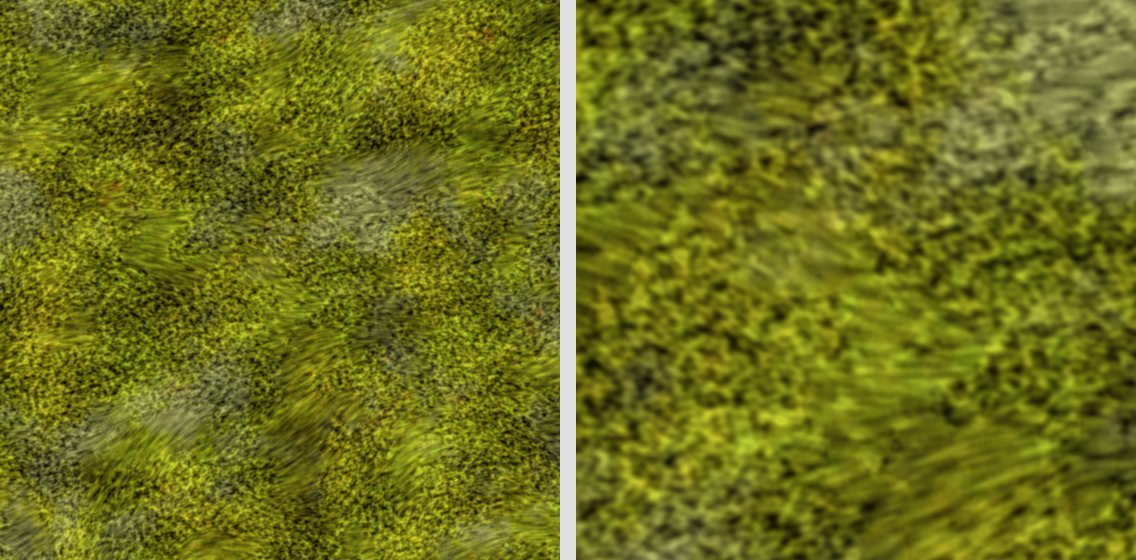
Left, the full canvas; right, a detail of the centre.
Reproduce this texture procedurally as a three.js fragment shader.

```glsl
varying vec2 vUv;

// Tone ramps: shadow, body and tip of each growth
const vec3 MOSS_DARK = vec3(0.08, 0.07, 0.00);
const vec3 MOSS_BODY = vec3(0.42, 0.43, 0.05);
const vec3 MOSS_TIP = vec3(0.77, 0.81, 0.17);
const vec3 LICHEN_DARK = vec3(0.09, 0.09, 0.03);
const vec3 LICHEN_BODY = vec3(0.42, 0.43, 0.22);
const vec3 LICHEN_TIP = vec3(0.71, 0.73, 0.42);
const vec3 RUST_TINT = vec3(1.05, 0.76, 0.70);

// Feature sizes, in cells across the canvas
const float GRAIN_SCALE = 98.0;
const float TUFT_SCALE = 6.0;
const float PATCH_SCALE = 4.0;
const float RUST_SCALE = 8.0;
const float SMEAR_SCALE = 6.5;
const float FLOW_SCALE = 3.0;

// Strengths
const float GRAIN_CONTRAST = 0.58;
const float TUFT_CONTRAST = 0.36;
const float HUE_JITTER = 0.13;
const float SMEAR_MIN = 0.0018;
const float SMEAR_MAX = 0.0105;
const float FLOW_ANGLE = 0.3;
const float FLOW_SWING = 1.4;
const vec2 TUFT_STRETCH = vec2(0.75, 1.15);

const float TAU = 6.2831853;
const int SMEAR_TAPS = 3;
const int OCTAVES = 5;
const float OCTAVE_GAIN = 0.67;
const mat2 OCTAVE_TURN = mat2(0.8, 0.6, -0.6, 0.8);

float hash(vec2 p) {
  vec3 q = fract(vec3(p.xyx) * 0.1031);
  q += dot(q, q.yzx + 33.33);
  return fract((q.x + q.y) * q.z);
}

// Dot product of a cell corner's random gradient with the offset to it
float corner(vec2 cell, vec2 offset) {
  float angle = TAU * hash(cell);
  return dot(vec2(cos(angle), sin(angle)), offset);
}

float gradientNoise(vec2 p) {
  vec2 i = floor(p);
  vec2 f = p - i;
  vec2 u = f * f * f * (f * (f * 6.0 - 15.0) + 10.0);
  vec2 e = vec2(1.0, 0.0);
  float low = mix(corner(i, f), corner(i + e.xy, f - e.xy), u.x);
  float high = mix(corner(i + e.yx, f - e.yx), corner(i + e.xx, f - e.xx), u.x);
  return mix(low, high, u.y);
}

float fbm(vec2 p) {
  float sum = 0.0;
  float gain = 1.0;
  for (int i = 0; i < OCTAVES; i++) {
    sum += gain * gradientNoise(p);
    p = OCTAVE_TURN * p * 2.03 + 17.3;
    gain *= OCTAVE_GAIN;
  }
  return sum;
}

float grain(vec2 uv) {
  vec2 p = OCTAVE_TURN * uv * GRAIN_SCALE + 211.0;
  return gradientNoise(p) + 0.8 * gradientNoise(OCTAVE_TURN * p * 1.9 + 53.0);
}

// Grain averaged along the lie of the fibres, in ragged soft areas
float smearedGrain(vec2 uv) {
  float angle = FLOW_ANGLE + FLOW_SWING * gradientNoise(uv * FLOW_SCALE + 71.0);
  float softness = smoothstep(0.0, 0.65, fbm(uv * SMEAR_SCALE + 37.0));
  float reach = mix(SMEAR_MIN, SMEAR_MAX, softness);
  vec2 stride = vec2(cos(angle), sin(angle)) * reach / float(SMEAR_TAPS);
  float sum = 0.0;
  for (int i = -SMEAR_TAPS; i <= SMEAR_TAPS; i++) {
    sum += grain(uv + stride * float(i));
  }
  return sum / float(2 * SMEAR_TAPS + 1);
}

vec3 ramp(vec3 dark, vec3 body, vec3 tip, float tone) {
  vec3 lower = mix(dark, body, clamp(tone * 2.0, 0.0, 1.0));
  return mix(lower, tip, clamp(tone * 2.0 - 1.0, 0.0, 1.0));
}

void main() {
  // Light and shade of grains over broader, slightly tilted tufts
  vec2 lie = vec2(cos(FLOW_ANGLE), sin(FLOW_ANGLE));
  vec2 along = vec2(dot(vUv, lie), dot(vUv, vec2(-lie.y, lie.x)));
  float tufts = fbm(along * TUFT_STRETCH * TUFT_SCALE + 5.0);
  float tone = 0.5 + GRAIN_CONTRAST * smearedGrain(vUv) + TUFT_CONTRAST * tufts;

  // Grey lichen patches in the yellow-green moss
  float lichen = smoothstep(-0.12, 0.58, fbm(along * PATCH_SCALE + 131.0));
  vec3 moss = ramp(MOSS_DARK, MOSS_BODY, MOSS_TIP, tone);
  vec3 grey = ramp(LICHEN_DARK, LICHEN_BODY, LICHEN_TIP, tone);
  vec3 color = mix(moss, grey, lichen);

  // Small drift between yellow and green, then rusty spots
  float hue = gradientNoise(vUv * GRAIN_SCALE * 0.6 + 19.0)
            + gradientNoise(vUv * TUFT_SCALE + 43.0);
  color.r *= 1.0 + HUE_JITTER * hue * (1.0 - lichen);
  float rust = smoothstep(0.45, 0.95, fbm(vUv * RUST_SCALE + 167.0));
  color *= mix(vec3(1.0), RUST_TINT, rust * (1.0 - 0.6 * lichen));

  gl_FragColor = vec4(color, 1.0);
}
```
